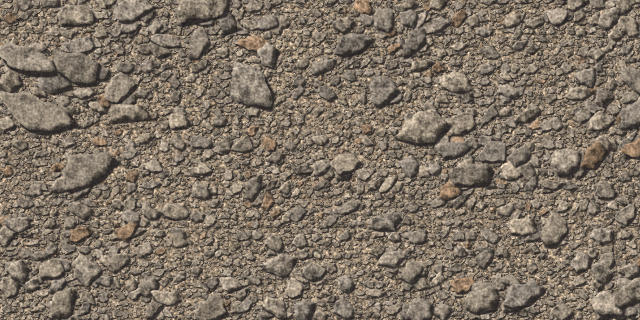
This texture is drawn by a Shadertoy shader. Its source:

```glsl
// Dry stony ground: angular gravel of many sizes on sand, in low sunlight.
#define SUN normalize(vec3(-0.50, 0.60, 0.65))
#define SAND vec3(0.60, 0.53, 0.445)
#define STONE_GREY vec3(0.52, 0.49, 0.455)
#define STONE_TAN vec3(0.61, 0.56, 0.49)
#define STONE_RUST vec3(0.58, 0.47, 0.37)
#define SHADOW vec3(0.165, 0.15, 0.15)
#define LAYERS 7
#define FINEST 0.0135      // cell size of the smallest grains
#define GROWTH 1.53        // size ratio between layers
#define SHADOW_LENGTH 0.42 // relative to stone radius
#define ROUGHNESS 1.0

const float TAU = 6.2831853;

vec2 hash2(vec2 p) {
    vec3 h = fract(p.xyx * vec3(0.1031, 0.1030, 0.0973));
    h += dot(h, h.yzx + 33.33);
    return fract((h.xx + h.yz) * h.zy);
}

float gradientAt(vec2 corner, vec2 offset) {
    float a = TAU * hash2(corner).x;
    return dot(vec2(cos(a), sin(a)), offset);
}

float noise(vec2 p) {
    vec2 i = floor(p), f = fract(p);
    vec2 u = f * f * f * (f * (f * 6.0 - 15.0) + 10.0);
    vec2 e = vec2(0.0, 1.0);
    return mix(mix(gradientAt(i, f), gradientAt(i + e.yx, f - e.yx), u.x),
               mix(gradientAt(i + e.xy, f - e.xy), gradientAt(i + e.yy, f - e.yy), u.x), u.y);
}

float fbm(vec2 p) {
    float sum = 0.0, amp = 0.6;
    for (int i = 0; i < 3; i++) {
        sum += amp * noise(p);
        p = p * 2.03 + 17.3;
        amp *= 0.8;
    }
    return sum;
}

// Soft intersection of random half-planes: outward direction in xy, distance in z.
vec3 stoneShape(vec2 q, vec2 seed) {
    const float sharpness = 16.0;
    vec3 sum = vec3(0.0);
    for (int i = 0; i < 6; i++) {
        vec2 h = hash2(seed + float(i) * 7.3);
        float a = (float(i) + 0.8 * h.x) * TAU / 6.0;
        vec2 n = vec2(cos(a), sin(a));
        float w = exp(sharpness * (dot(q, n) - mix(0.62, 1.0, h.y)));
        sum += vec3(n, 1.0) * w;
    }
    return vec3(sum.xy / sum.z, log(sum.z) / sharpness);
}

float sunlight(vec2 slope) {
    float diffuse = max(dot(normalize(vec3(slope, 1.0)), SUN), 0.0);
    return min(0.36 + 1.04 * diffuse, 1.36);
}

// Paints one layer of scattered stones, far rows first, over the ground below.
vec3 paintLayer(vec3 col, vec2 p, int layer, vec2 bump) {
    float size = float(layer) / float(LAYERS - 1);
    float cell = FINEST * pow(GROWTH, float(layer));
    float pixel = 0.8 / iResolution.y;
    vec2 warp = vec2(noise(p * 4.0 / cell), noise(p * 4.0 / cell + 31.7));
    vec2 base = floor(p / cell);

    for (int y = 1; y >= -1; y--)
    for (int x = -1; x <= 1; x++) {
        vec2 id = base + vec2(x, y);
        vec2 seed = id + float(layer) * 41.0 + 5.0;
        vec2 place = hash2(seed), kind = hash2(seed + 113.0), tint = hash2(seed + 271.0);
        vec2 center = (id + 0.5 + 0.5 * (place - 0.5)) * cell;
        float density = mix(0.85, 0.14, size) + 0.5 * noise(center * 2.6 + 4.0);
        float radius = cell * mix(0.28, 0.48, kind.y);
        vec2 local = p - center;
        if (kind.x > density || dot(local, local) > 5.0 * radius * radius) continue;

        // Turned, stretched stone and its shadow on the ground
        float angle = 0.2 + 1.6 * (tint.x - 0.5);
        mat2 turn = mat2(cos(angle), -sin(angle), sin(angle), cos(angle));
        float stretch = mix(1.0, 1.42, place.y);
        vec2 extent = radius * vec2(stretch, 1.0 / stretch);
        vec3 body = stoneShape(turn * local / extent + 0.24 * warp, seed);
        vec2 toSun = SUN.xy * mix(SHADOW_LENGTH, 0.6 * SHADOW_LENGTH, size) * radius;
        float shadowDist = stoneShape(turn * (local + toSun) / extent, seed).z;
        float edge = pixel / radius;
        float shade = 1.0 - smoothstep(-edge, edge + 0.04, shadowDist);
        col = mix(col, SHADOW, shade * mix(0.7, 0.92, sqrt(size)));

        // Flat tilted top, narrow bevelled sides and mineral tint
        float bevelStart = mix(-0.48, -0.16, fract(place.y * 5.3));
        float relief = mix(1.05, 0.75, size);
        vec2 slope = (body.xy * turn) * relief * smoothstep(bevelStart, 0.02, body.z);
        slope += 0.36 * (hash2(seed + 59.0) - 0.5) + 0.4 * warp + ROUGHNESS * bump;
        vec3 rock = mix(STONE_GREY, STONE_TAN, tint.y);
        rock = mix(rock, STONE_RUST, step(0.95, fract(tint.x * 9.7)));
        rock = mix(rock, SAND, mix(0.4, 0.12, size));
        rock *= mix(0.92, 1.12, fract(place.x * 7.1)) * (1.0 + 0.3 * bump.x);
        vec3 lit = mix(SHADOW, rock * sunlight(slope), 0.96);
        col = mix(col, lit, 1.0 - smoothstep(-edge, edge, body.z));
    }
    return col;
}

void mainImage(out vec4 fragColor, in vec2 fragCoord) {
    vec2 p = fragCoord / iResolution.y;
    vec2 bump = vec2(fbm(p * 42.0), fbm(p * 42.0 + 9.4));

    // Sand with broad stains and fine grain
    float grain = noise(p * 115.0);
    vec3 col = SAND * (1.0 + 0.12 * noise(p * 5.0) + 0.65 * grain);
    col *= sunlight(0.9 * bump);

    for (int layer = 0; layer < LAYERS; layer++)
        col = paintLayer(col, p, layer, bump);

    // Thin dust speckle over everything
    col *= 1.0 + 0.32 * noise(p * 128.0 + 50.0);
    fragColor = vec4(clamp(col, 0.0, 1.0), 1.0);
}
```
